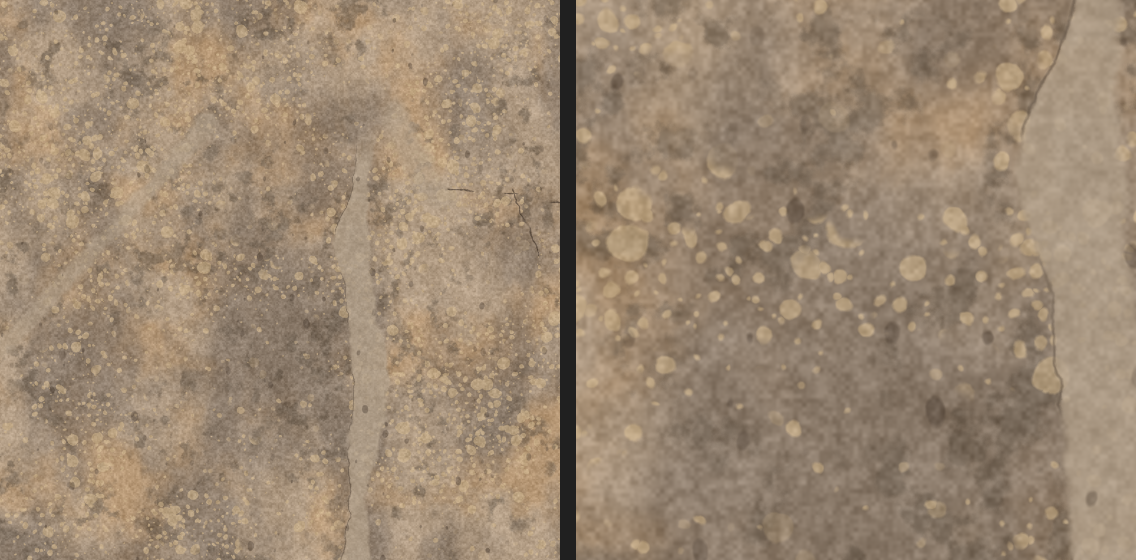
Left: the whole. Right: its middle third, enlarged.
Give the GLSL for this texture, as a WebGL 1 fragment shader.

```glsl
precision highp float;
// Weathered ochre plaster: warped fractal noise lays warm patches and sooty
// vertical streaks, cell spots add pale flecks and pits, and wobbling
// distance bands draw the repaired seams, with thin cracks and sandy grain.

uniform vec2 u_resolution;

const vec3 PLASTER = vec3(0.70, 0.615, 0.52);
const vec3 OCHRE   = vec3(0.73, 0.60, 0.455);
const vec3 SOOT    = vec3(0.49, 0.435, 0.385);
const vec3 LICHEN  = vec3(0.40, 0.35, 0.295);
const vec3 FLECK   = vec3(0.79, 0.69, 0.54);
const vec3 MORTAR  = vec3(0.69, 0.62, 0.535);
const vec3 PIT     = vec3(0.28, 0.23, 0.19);

const vec2  STREAK_SCALE = vec2(11.0, 2.4);
const float BLOTCH_SCALE = 9.0;
const float OCHRE_SCALE  = 8.0;
const float MOTTLE_SCALE = 48.0;
const float WARP         = 0.045;
const float SOOT_AMOUNT  = 0.70;
const float OCHRE_AMOUNT = 0.80;
const float GRAIN_AMOUNT = 0.17;
const float EDGE         = 0.0011;

float hash(vec2 p) {
  vec3 q = fract(p.xyx * 0.1031);
  q += dot(q, q.yzx + 33.33);
  return fract((q.x + q.y) * q.z);
}

float noise(vec2 p) {
  vec2 cell = floor(p), f = fract(p);
  f = f * f * (3.0 - 2.0 * f);
  float low  = mix(hash(cell), hash(cell + vec2(1.0, 0.0)), f.x);
  float high = mix(hash(cell + vec2(0.0, 1.0)), hash(cell + 1.0), f.x);
  return mix(low, high, f.y);
}

float fbm(vec2 p) {
  float sum = 0.0, gain = 0.5;
  for (int i = 0; i < 6; i++) {
    sum += gain * noise(p);
    p = p * 2.03 + vec2(17.3, 9.1);
    gain *= 0.5;
  }
  return sum / 0.984;
}

// Scattered round spots; density is the chance that a cell holds one.
float spots(vec2 p, float scale, float density, float seed) {
  vec2 grid = p * scale;
  vec2 home = floor(grid);
  float cover = 0.0;
  for (int y = -1; y <= 1; y++) {
    for (int x = -1; x <= 1; x++) {
      vec2 cell = home + vec2(float(x), float(y));
      vec2 key = cell + seed;
      vec2 centre = cell + vec2(hash(key + 3.7), hash(key + 41.3));
      float size = mix(0.14, 0.55, pow(hash(key + 71.9), 2.0));
      float present = smoothstep(-0.04, 0.04, density - hash(key));
      float blur = EDGE * scale;
      float dist = length(grid - centre) - size;
      cover = max(cover, present * (1.0 - smoothstep(-blur, blur, dist)));
    }
  }
  return cover;
}

float segment(vec2 p, vec2 a, vec2 b) {
  vec2 ab = b - a;
  return length(p - a - ab * clamp(dot(p - a, ab) / dot(ab, ab), 0.0, 1.0));
}

float band(float dist, float halfWidth, float blur) {
  return 1.0 - smoothstep(halfWidth - blur, halfWidth + blur, dist);
}

void main() {
  vec2 uv = gl_FragCoord.xy / u_resolution;
  vec2 warp = vec2(fbm(uv * 7.0), fbm(uv * 7.0 + 53.0)) - 0.5;
  vec2 ragged = vec2(fbm(uv * 38.0 + 5.0), fbm(uv * 38.0 + 87.0)) - 0.5;
  vec2 p = uv + WARP * warp + 0.012 * ragged;

  // Warm patches under soot that runs downwards
  float streak = fbm(p * STREAK_SCALE + 31.0);
  float blotch = fbm(p * BLOTCH_SCALE + 12.0);
  float soot = smoothstep(0.37, 0.65, 0.5 * (streak + blotch));
  float warm = smoothstep(0.40, 0.64, fbm(p * OCHRE_SCALE + 73.0));
  vec3 color = mix(PLASTER, OCHRE, OCHRE_AMOUNT * warm);
  color = mix(color, SOOT, SOOT_AMOUNT * soot);

  // Crusty dark mottling and lighter worn places
  float mottle = fbm(uv * MOTTLE_SCALE);
  float crust = smoothstep(0.42, 0.62, fbm(p * 13.0 + 91.0));
  color = mix(color, LICHEN, 0.50 * crust * smoothstep(0.50, 0.70, mottle));
  color += 0.13 * (fbm(uv * 26.0 + 64.0) - 0.5);

  // Pale flecks in clusters, large and small
  float cluster = smoothstep(0.42, 0.70, fbm(uv * 6.0 + 28.0));
  vec2 flaked = uv + 0.010 * ragged;
  float flecks = 0.65 * spots(flaked, 46.0, 0.03 + 0.38 * cluster, 11.0);
  flecks = max(flecks, 0.70 * spots(flaked, 105.0, 0.05 + 0.40 * cluster, 29.0));
  color = mix(color, FLECK, flecks);

  // Repaired seams: a diagonal, a winding upright and its short branch
  vec2 s = uv + 0.035 * warp + 0.014 * ragged;
  float width = 0.010 + 0.026 * noise(vec2(uv.y * 9.0, 4.0));
  float center = 0.650 + 0.014 * sin(uv.y * 12.0 - 2.2);
  float upright = abs(s.x - center);
  float top = 1.0 - smoothstep(0.70, 0.78, s.y);
  float seam = 0.85 * top * band(upright, width, 0.004);
  float diagonal = segment(s, vec2(0.01, 0.38), vec2(0.37, 0.78));
  seam = max(seam, 0.65 * band(diagonal, 0.015, 0.007));
  float branch = segment(s, vec2(0.71, 0.79), vec2(0.79, 0.65));
  seam = max(seam, 0.60 * band(branch, 0.024, 0.012));
  color = mix(color, MORTAR + 0.10 * (mottle - 0.5), seam);

  // Broken hairline cracks and sparse pits
  float gaps = smoothstep(0.42, 0.56, noise(uv * 23.0 + 8.0));
  float ledge = segment(s, vec2(0.80, 0.67), vec2(1.02, 0.63));
  float fork = segment(s, vec2(0.91, 0.66), vec2(0.98, 0.49));
  float crack = band(min(ledge, fork), 0.0012, EDGE);
  crack = max(crack, 0.6 * top * band(abs(center - s.x - width), 0.001, EDGE));
  color = mix(color, PIT, 0.65 * crack * gaps);
  float pits = spots(uv * vec2(1.0, 0.7) + 0.006 * ragged, 85.0, 0.015, 57.0);
  color = mix(color, PIT, 0.55 * pits);

  // Sandy grain
  float grain = 0.55 * noise(uv * 190.0) + 0.45 * noise(uv * 390.0 + 7.0) - 0.5;
  color += GRAIN_AMOUNT * grain * mix(1.0, 0.55, seam);
  gl_FragColor = vec4(clamp(color, 0.0, 1.0), 1.0);
}
```
